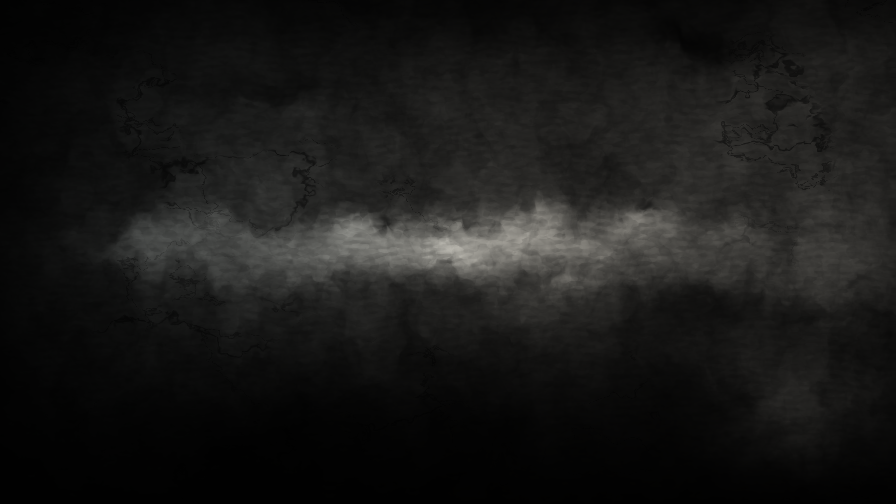
Give the GLSL for this background, as a Shadertoy shader.

```glsl
// A dim, smoky wall with a ragged horizontal band of pale light across it.
// Soft ellipses place the light; weighted cellular noise bends its borders
// and paints watercolour blotches, dark veins and a fine paper grain.

#define BAND_HEIGHT 0.508
#define BAND_LIGHT 0.15
#define CORE_LIGHT 0.20
#define HAZE_LIGHT 0.155
#define AMBIENT 0.030
#define WARP 0.048
#define BLOTCH_CONTRAST 0.62
#define VEIN_DEPTH 0.50
#define GRAIN 0.13
#define WARM vec3(1.02, 1.0, 0.95)
#define COOL vec3(0.97, 1.0, 0.98)

vec3 hash3(vec2 p) {
    vec3 h = fract(p.xyx * vec3(0.1031, 0.1030, 0.0973));
    h += dot(h, h.yxz + 33.33);
    return fract((h.xxy + h.yzz) * h.zyx);
}

// Cellular blend of random tones; a larger hardness gives crisper cells.
float blotch(vec2 p, float hardness) {
    vec2 cell = floor(p), local = fract(p);
    float total = 0.0, weight = 0.00001;
    for (int y = -1; y <= 1; y++) {
        for (int x = -1; x <= 1; x++) {
            vec2 offset = vec2(x, y);
            vec3 seed = hash3(cell + offset + 100.0);
            vec2 d = offset + seed.xy - local;
            float w = exp(-hardness * dot(d, d));
            total += w * seed.z;
            weight += w;
        }
    }
    return total / weight;
}

// Four octaves of blotches, centred on zero.
float clouds(vec2 p, float hardness) {
    float sum = 0.0, amplitude = 0.5;
    for (int i = 0; i < 4; i++) {
        sum += amplitude * (blotch(p, hardness) - 0.5);
        p = mat2(1.6, 1.2, -1.2, 1.6) * p + 7.3;
        amplitude *= 0.6;
    }
    return sum;
}

// Soft elliptical spot of light or shade.
float glow(vec2 p, vec2 centre, vec2 radius) {
    vec2 d = (p - centre) / radius;
    return exp(-dot(d, d));
}

// Thin contour of a noise field.
float vein(vec2 p) {
    float field = blotch(p, 6.0) + 0.5 * clouds(p * 2.5, 8.0);
    return 1.0 - smoothstep(0.0, 0.035, abs(field - 0.5));
}

void mainImage(out vec4 fragColor, in vec2 fragCoord) {
    vec2 uv = fragCoord / iResolution.xy;
    vec2 q = fragCoord / iResolution.y;

    // Billowing distortion of every light border
    vec2 bend = vec2(clouds(q * 8.0 + 3.0, 14.0), clouds(q * 9.0 + 19.0, 20.0));
    vec2 p = uv + bend * WARP * vec2(1.2, 1.5);

    // Band, core and surrounding haze
    float dy = p.y - BAND_HEIGHT;
    float span = smoothstep(0.02, 0.34, p.x) * (1.0 - smoothstep(0.62, 0.94, p.x));
    float band = exp(-pow(abs(dy) / 0.064, 2.6)) * span;
    float light = AMBIENT + BAND_LIGHT * band;
    light += CORE_LIGHT * glow(p, vec2(0.51, 0.508), vec2(0.17, 0.052));
    light += HAZE_LIGHT * glow(p, vec2(0.51, 0.495), vec2(0.39, 0.185));

    // Upper smoke, right-hand wall and low ember of light
    light += 0.080 * glow(p, vec2(0.48, 0.77), vec2(0.38, 0.19));
    light += 0.100 * glow(p, vec2(0.93, 0.72), vec2(0.17, 0.32));
    light += 0.060 * glow(p, vec2(0.88, 0.48), vec2(0.13, 0.13));
    light += 0.105 * glow(p, vec2(0.90, 0.19), vec2(0.070, 0.11));

    // Brighter puffs along the band
    light += 0.11 * glow(p, vec2(0.395, 0.545), vec2(0.025, 0.025));
    light += 0.10 * glow(p, vec2(0.50, 0.515), vec2(0.045, 0.030));
    light += 0.11 * glow(p, vec2(0.725, 0.540), vec2(0.035, 0.028));
    light += 0.06 * glow(p, vec2(0.175, 0.510), vec2(0.045, 0.035));

    // Small dark notches biting into the top of the band
    float notch = glow(p, vec2(0.427, 0.566), vec2(0.014, 0.010));
    notch += 0.6 * glow(p, vec2(0.520, 0.562), vec2(0.022, 0.009));
    notch += glow(p, vec2(0.738, 0.570), vec2(0.012, 0.010));
    light *= 1.0 - 0.5 * min(notch, 1.0);

    // Large shadows and watercolour blotches
    float shade = 0.65 * glow(p, vec2(0.78, 0.92), vec2(0.07, 0.035));
    shade += 0.40 * glow(p, vec2(0.31, 0.83), vec2(0.07, 0.04));
    shade += 0.50 * glow(p, vec2(0.80, 0.38), vec2(0.10, 0.05));
    shade += 0.55 * glow(p, vec2(0.30, 0.11), vec2(0.28, 0.12));
    light *= 1.0 - min(shade, 0.85);
    vec2 wash = q + 0.05 * bend;
    float tone = clouds(wash * 5.0, 26.0) + 0.6 * clouds(wash * 15.0 + 5.0, 24.0);
    light *= max(1.0 + BLOTCH_CONTRAST * (1.0 - 0.3 * band) * tone, 0.1);

    // Short broken veins, absent where the band is bright
    float broken = smoothstep(0.48, 0.75, blotch(q * 5.5 + 41.0, 8.0));
    float cracks = max(vein(wash * vec2(3.0, 6.0) + 11.0), 0.8 * vein(wash * vec2(7.0, 15.0)));
    light *= 1.0 - VEIN_DEPTH * cracks * broken * (1.0 - band);

    // Paper fibres: wavy lines plus elongated specks
    float fibre = 0.22 * sin(q.y * 400.0 + 3.0 * sin(q.x * 11.0) + 2.0 * sin(q.x * 37.0));
    fibre += 1.3 * (blotch(q * vec2(60.0, 140.0), 12.0) - 0.5);
    light *= 1.0 + GRAIN * fibre;

    // Darkened borders and a faint cool-to-warm tint
    light *= smoothstep(-0.12, 0.16, uv.x) * smoothstep(-0.10, 0.27, uv.y);
    light *= 1.0 - 0.45 * smoothstep(0.80, 1.05, uv.y);
    vec3 tint = mix(COOL, WARM, smoothstep(0.1, 0.65, uv.x));
    fragColor = vec4(clamp(light * tint, 0.0, 1.0), 1.0);
}
```
